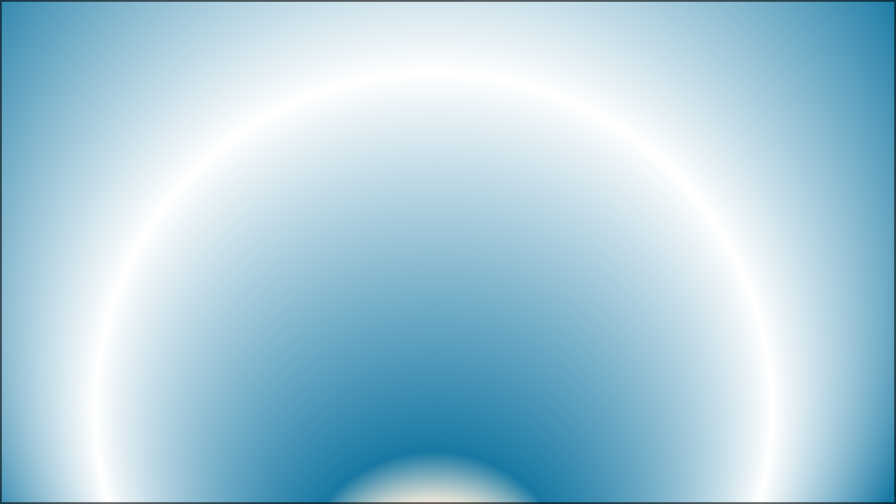
A Shadertoy shader for this background:

```glsl
// A white halo over a blue field, with a warm core rising from the lower edge.
// Each point is solved for the drifting circle that passes through it; that
// circle's place in the family (0 on the halo, -1 at the core rim) sets the colour.

// Solves |q - (0, drift * s)| = radius + growth * s for s.
float circleParameter(vec2 q, float radius, float growth, float drift) {
    float a = growth * growth - drift * drift;
    float b = radius * growth + drift * q.y;
    float c = radius * radius - dot(q, q);
    return -c / (b + sqrt(max(b * b - a * c, 0.0)));
}

void mainImage(out vec4 fragColor, in vec2 fragCoord) {
    // Canvas height is one unit
    vec2 size = vec2(iResolution.x / iResolution.y, 1.0);
    vec2 p = fragCoord / iResolution.y;
    vec2 haloCentre = vec2(0.484 * size.x, 0.185);
    float s = circleParameter(p - haloCentre, 0.671, 0.3935, 0.366);

    // Linear falloff from the white halo to blue on both sides
    vec3 blue = vec3(0.09, 0.47, 0.64);
    vec3 cream = vec3(0.98, 0.93, 0.86);
    float falloff = s > 0.0 ? 1.06 * s : -s;
    vec3 colour = mix(vec3(1.0), blue, min(falloff, 1.0));

    // Warm core inside the innermost blue circle
    colour = mix(colour, cream, clamp((-s - 0.99) / 0.14, 0.0, 1.0));

    // Thin dark frame
    vec2 inset = min(p, size - p);
    float edge = min(inset.x, inset.y);
    colour *= mix(0.4, 1.0, smoothstep(0.0022, 0.0048, edge));

    fragColor = vec4(colour, 1.0);
}
```
